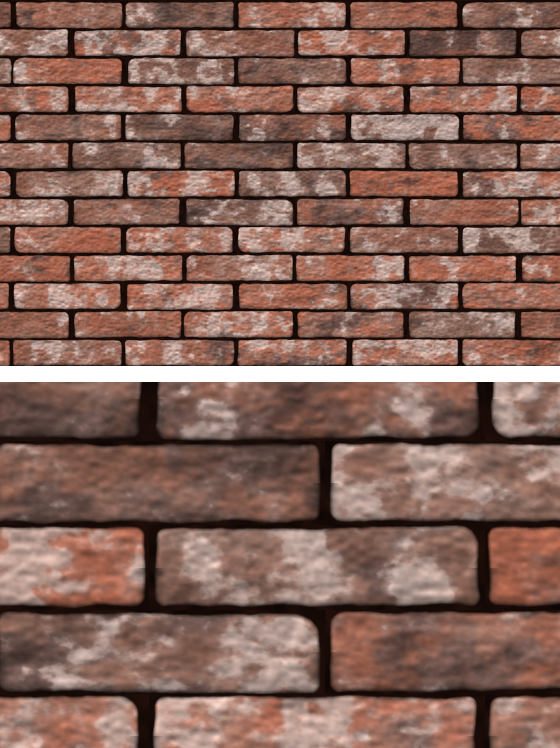
Top, the full canvas; bottom, a detail of the centre.
Give the GLSL for this texture, as a Shadertoy shader.

```glsl
// Weathered brick wall: 13 courses of 5 long bricks in running bond with thin dark joints.
// Each brick is a wobbly rounded box; hashes vary its size, tint, lime bloom and soot,
// while layered noise gives surface relief and grain.

const float COURSES = 13.0;
const float BRICKS = 5.0;
const float ASPECT = 3.98; // brick pitch in course heights

float hash(vec2 p) {
    vec3 q = fract(vec3(p.xyx) * 0.1031);
    q += dot(q, q.yzx + 33.33);
    return fract((q.x + q.y) * q.z);
}

float noise(vec2 p) {
    vec2 i = floor(p), f = fract(p);
    f = f * f * (3.0 - 2.0 * f);
    return mix(mix(hash(i), hash(i + vec2(1, 0)), f.x),
               mix(hash(i + vec2(0, 1)), hash(i + vec2(1, 1)), f.x), f.y);
}

float fbm(vec2 p) {
    float sum = 0.0, amp = 0.533;
    for (int i = 0; i < 4; i++) {
        sum += amp * noise(p);
        p = mat2(1.6, 1.2, -1.2, 1.6) * p + 17.3;
        amp *= 0.5;
    }
    return sum;
}

// Rough surface height, drawn out along the brick
float relief(vec2 p) {
    return fbm(p * vec2(1.9, 3.6)) + 0.3 * noise(p * vec2(8.0, 13.0));
}

// Signed distance to a brick whose four corners are worn by different amounts
float brickDistance(vec2 p, vec2 id, vec2 seed) {
    vec2 size = vec2(0.5 * ASPECT - 0.05 - 0.05 * hash(id + 3.1),
                     0.458 + 0.014 * hash(id + 8.4));
    p -= (vec2(hash(id + 1.7), hash(id + 5.2)) - 0.5) * vec2(0.08, 0.025);
    p.y += p.x * 0.016 * (hash(id + 9.6) - 0.5);
    float wear = hash(id * 3.0 + step(0.0, p) * 1.37 + 21.0);
    float radius = 0.11 + 0.19 * pow(wear, 5.0);
    vec2 q = abs(p) - size + radius;
    float d = length(max(q, 0.0)) + min(max(q.x, q.y), 0.0) - radius;
    return d + 0.075 * (fbm(p * 2.6 + seed) - 0.47);
}

vec3 brickColor(vec2 p, vec2 id, vec2 seed) {
    // Fired clay, from orange-red to dull brown
    float dullness = smoothstep(0.3, 1.0, hash(id + 31.0));
    vec3 color = mix(vec3(0.67, 0.39, 0.30), vec3(0.48, 0.34, 0.29), dullness);
    float cloud = fbm(p * vec2(0.9, 1.3) + seed + 40.0);
    float fine = fbm(p * vec2(4.0, 5.5) + seed + 80.0);
    color *= 1.0 + 0.45 * (cloud - 0.5);
    color = mix(color, vec3(0.52, 0.41, 0.37), 0.6 * smoothstep(0.45, 0.75, cloud));

    // Soot stains
    float sootAmount = pow(hash(id + 47.0), 2.5);
    float stain = 0.65 * fbm(p * vec2(1.1, 1.6) + seed + 120.0) + 0.35 * fine;
    float soot = smoothstep(0.56, 0.76, stain + 0.2 * sootAmount);
    color = mix(color, vec3(0.27, 0.21, 0.20), 0.75 * soot);

    // Pale lime bloom: a thin veil and denser flaking patches
    float limeAmount = hash(id + 63.0);
    float patches = 0.6 * fbm(p * vec2(1.5, 1.0) + seed + 160.0) + 0.4 * fine;
    float veil = smoothstep(0.42, 0.78, patches + 0.16 * limeAmount);
    float flakes = smoothstep(0.59, 0.71, patches + 0.16 * limeAmount * limeAmount);
    color = mix(color, vec3(0.72, 0.59, 0.55), 0.5 * veil);
    return mix(color, vec3(0.79, 0.71, 0.68), 0.65 * flakes);
}

void mainImage(out vec4 fragColor, in vec2 fragCoord) {
    vec2 uv = fragCoord / iResolution.xy;
    float pixel = COURSES / iResolution.y;

    // Running bond, courses counted from the top
    float y = (1.0 - uv.y) * COURSES - 0.03;
    float course = floor(y);
    float x = uv.x * BRICKS - (mod(course, 2.0) < 0.5 ? 0.11 : 0.635);
    vec2 id = vec2(mod(floor(x), BRICKS), mod(course, COURSES)) + 1.0;
    vec2 p = vec2((fract(x) - 0.5) * ASPECT, 0.5 - fract(y));
    vec2 seed = id * vec2(13.7, 7.9);

    float d = brickDistance(p, id, seed);
    vec3 color = brickColor(p, id, seed);

    // Light from the upper left across the rough face
    vec2 s = p + seed + 200.0;
    float slope = relief(s) - relief(s + vec2(-0.035, 0.06));
    color *= 1.0 + 0.85 * clamp(slope, -0.35, 0.35);
    color *= 0.94 + 0.12 * noise(p * 17.0 + seed);

    // Rounded arris: bright upper edge, shaded lower edge
    float edge = smoothstep(-0.14, 0.0, d);
    color *= 1.0 + edge * (p.y > 0.0 ? 0.04 : -0.28);
    color *= 1.0 - 0.5 * smoothstep(-0.05, 0.01, d);

    // Deep joint
    vec3 joint = vec3(0.09, 0.04, 0.025) * (0.6 + 0.8 * noise(s * 6.0));
    float aa = max(pixel, 0.03);
    fragColor = vec4(mix(color, joint, smoothstep(-0.5 * aa, 0.5 * aa, d)), 1.0);
}
```
